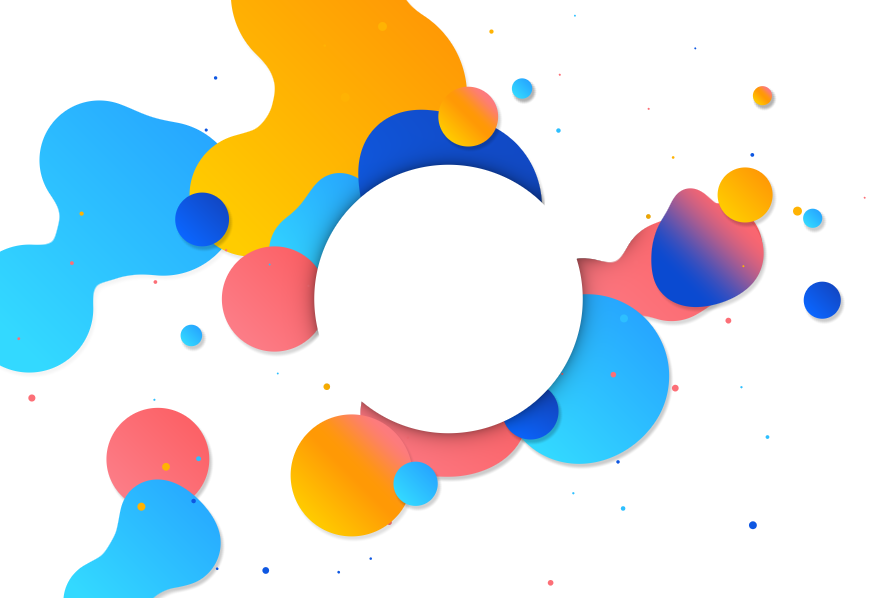
This background is drawn by a Shadertoy shader. Its source:

```glsl
// Glossy liquid blobs, gradient discs and confetti dots around a blank white disc.

float hash(vec2 p) { return fract(sin(dot(p, vec2(127.1, 311.7))) * 43758.5453); }

// Disc given as centre (xy) and radius (z)
float disc(vec2 p, vec3 c) { return length(p - c.xy) - c.z; }

// Smooth union
float join(float a, float b) {
    float h = max(0.045 - abs(a - b), 0.0) / 0.045;
    return min(a, b) - h * h * 0.01125;
}

float blob(vec2 p, vec3 a, vec3 b) { return join(disc(p, a), disc(p, b)); }
float blob(vec2 p, vec3 a, vec3 b, vec3 c) { return join(blob(p, a, b), disc(p, c)); }
float blob(vec2 p, vec3 a, vec3 b, vec3 c, vec3 d) { return join(blob(p, a, b, c), disc(p, d)); }

// Gradients from lower left (0) to upper right (1)
vec3 sky(float t)   { return mix(vec3(0.20, 0.85, 1.00), vec3(0.15, 0.65, 1.00), t); }
vec3 amber(float t) { return mix(vec3(1.00, 0.80, 0.00), vec3(1.00, 0.60, 0.02), t); }
vec3 coral(float t) { return mix(vec3(0.99, 0.49, 0.53), vec3(0.99, 0.38, 0.40), t); }
vec3 royal(float t) { return mix(vec3(0.04, 0.40, 1.00), vec3(0.07, 0.28, 0.77), t); }
vec3 sunset(float t) {
    return mix(amber(min(t * 2.0, 1.0)), vec3(0.99, 0.48, 0.50), smoothstep(0.55, 1.0, t));
}
vec3 dusk(float t) { return mix(vec3(0.04, 0.29, 0.82), vec3(0.98, 0.40, 0.44), t); }

// Diagonal position across a disc, 0 to 1
float ramp(vec2 p, vec3 c) {
    return clamp(0.5 + dot(p - c.xy, vec2(0.354)) / c.z, 0.0, 1.0);
}

float cover(float d) { return clamp(0.5 - d * iResolution.y, 0.0, 1.0); }

// Fill a shape over a shadow that falls to the lower right
void paint(inout vec3 col, float d, vec3 fill, float shade) {
    vec2 slope = vec2(dFdx(d), dFdy(d)) * iResolution.y;
    float shadow = d - dot(slope, vec2(0.004, -0.006));
    col *= 1.0 - shade * smoothstep(0.004, -0.004, shadow);
    col = mix(col, fill, cover(d));
}

// White cut-out whose soft shadow shows only on coloured shapes
void cutOut(inout vec3 col, vec2 p, vec3 c) {
    float ink = clamp(distance(col, vec3(1)) * 3.0, 0.0, 1.0);
    float d = disc(p, c);
    col *= 1.0 - 0.32 * ink * exp(-max(d, 0.0) * 80.0);
    col = mix(col, vec3(1), cover(d));
}

void mainImage(out vec4 fragColor, in vec2 fragCoord) {
    vec2 p = fragCoord / iResolution.y;
    vec3 col = vec3(1);
    vec3 c;

    // Large blobs at the upper left
    paint(col, blob(p, vec3(0.166, 0.732, 0.100), vec3(0.273, 0.668, 0.129),
        vec3(0.049, 0.484, 0.107), vec3(0.166, 0.600, 0.068)),
        sky(ramp(p, vec3(0.18, 0.62, 0.24))), 0.04);
    paint(col, blob(p, vec3(0.527, 1.010, 0.141), vec3(0.621, 0.840, 0.160),
        vec3(0.420, 0.674, 0.103), vec3(0.547, 0.727, 0.117)),
        amber(ramp(p, vec3(0.54, 0.80, 0.25))), 0.08);

    // Blobs tucked behind the upper half of the white disc
    paint(col, blob(p, vec3(0.566, 0.664, 0.045), vec3(0.518, 0.580, 0.068),
        vec3(0.586, 0.609, 0.074)), sky(ramp(p, vec3(0.54, 0.61, 0.11))), 0.08);
    paint(col, blob(p, vec3(0.691, 0.725, 0.088), vec3(0.758, 0.656, 0.148)),
        mix(vec3(0.06, 0.35, 0.88), vec3(0.07, 0.28, 0.76), ramp(p, vec3(0.75, 0.72, 0.14))), 0.08);
    c = vec3(0.459, 0.500, 0.088);
    paint(col, disc(p, c), coral(ramp(p, c)), 0.15);

    // Blobs behind the right and lower side
    paint(col, blob(p, vec3(1.123, 0.547, 0.084), vec3(0.977, 0.488, 0.080),
        vec3(1.201, 0.586, 0.074)), coral(ramp(p, vec3(1.08, 0.53, 0.15))), 0.15);
    paint(col, blob(p, vec3(0.746, 0.316, 0.113), vec3(0.684, 0.307, 0.080),
        vec3(0.801, 0.307, 0.078)), coral(ramp(p, vec3(0.74, 0.27, 0.14))), 0.20);
    paint(col, blob(p, vec3(0.982, 0.371, 0.137), vec3(0.957, 0.336, 0.100)),
        sky(ramp(p, vec3(0.98, 0.37, 0.14))), 0.20);
    c = vec3(0.887, 0.312, 0.047);
    paint(col, disc(p, c), royal(ramp(p, c)), 0.20);
    paint(col, blob(p, vec3(1.201, 0.576, 0.076), vec3(1.152, 0.551, 0.061),
        vec3(1.154, 0.656, 0.029), vec3(1.139, 0.600, 0.035)),
        dusk(smoothstep(0.1, 0.95, ramp(p, vec3(1.185, 0.58, 0.09)))), 0.15);

    // Coral disc and blob at the lower left
    c = vec3(0.264, 0.232, 0.086);
    paint(col, disc(p, c), coral(ramp(p, c)), 0.20);
    paint(col, blob(p, vec3(0.262, 0.137, 0.061), vec3(0.297, 0.092, 0.072),
        vec3(0.176, -0.006, 0.070), vec3(0.234, 0.062, 0.049)),
        sky(ramp(p, vec3(0.25, 0.09, 0.14))), 0.20);

    // Confetti: at most one small dot per jittered grid cell
    vec2 cell = floor(p / 0.1);
    vec2 seed = cell + 3.0;
    vec2 dotPos = (cell + 0.15 + 0.7 * vec2(hash(seed), hash(seed + 17.3))) * 0.1;
    float size = mix(0.0015, 0.0075, pow(hash(seed + 41.7), 2.0));
    float kind = hash(seed + 63.1);
    vec3 tint = kind < 0.3 ? coral(0.5) : kind < 0.6 ? amber(0.5) : kind < 0.8 ? sky(0.5) : royal(0.5);
    float chance = 0.42 * smoothstep(0.85, 0.55, length(dotPos - vec2(0.70, 0.58)));
    col = mix(col, tint, cover(disc(p, vec3(dotPos, size))) * step(hash(seed + 87.9), chance));

    // White notch and central white disc
    cutOut(col, p, vec3(0.988, 0.646, 0.078));
    cutOut(col, p, vec3(0.750, 0.500, 0.2245));

    // Floating gradient discs
    c = vec3(0.588, 0.205, 0.102); paint(col, disc(p, c), sunset(ramp(p, c)), 0.12);
    c = vec3(0.783, 0.805, 0.050); paint(col, disc(p, c), sunset(ramp(p, c)), 0.18);
    c = vec3(1.246, 0.674, 0.046); paint(col, disc(p, c), amber(ramp(p, c)), 0.18);
    c = vec3(0.338, 0.633, 0.045); paint(col, disc(p, c), royal(ramp(p, c)), 0.18);
    c = vec3(1.375, 0.498, 0.031); paint(col, disc(p, c), royal(ramp(p, c)), 0.20);
    c = vec3(0.695, 0.191, 0.037); paint(col, disc(p, c), sky(ramp(p, c)), 0.18);
    c = vec3(1.359, 0.635, 0.016); paint(col, disc(p, c), sky(ramp(p, c)), 0.20);
    c = vec3(0.320, 0.439, 0.018); paint(col, disc(p, c), sky(ramp(p, c)), 0.20);
    c = vec3(0.873, 0.852, 0.017); paint(col, disc(p, c), sky(ramp(p, c)), 0.30);
    c = vec3(1.275, 0.840, 0.016); paint(col, disc(p, c), sunset(ramp(p, c)), 0.30);

    fragColor = vec4(col, 1.0);
}
```
